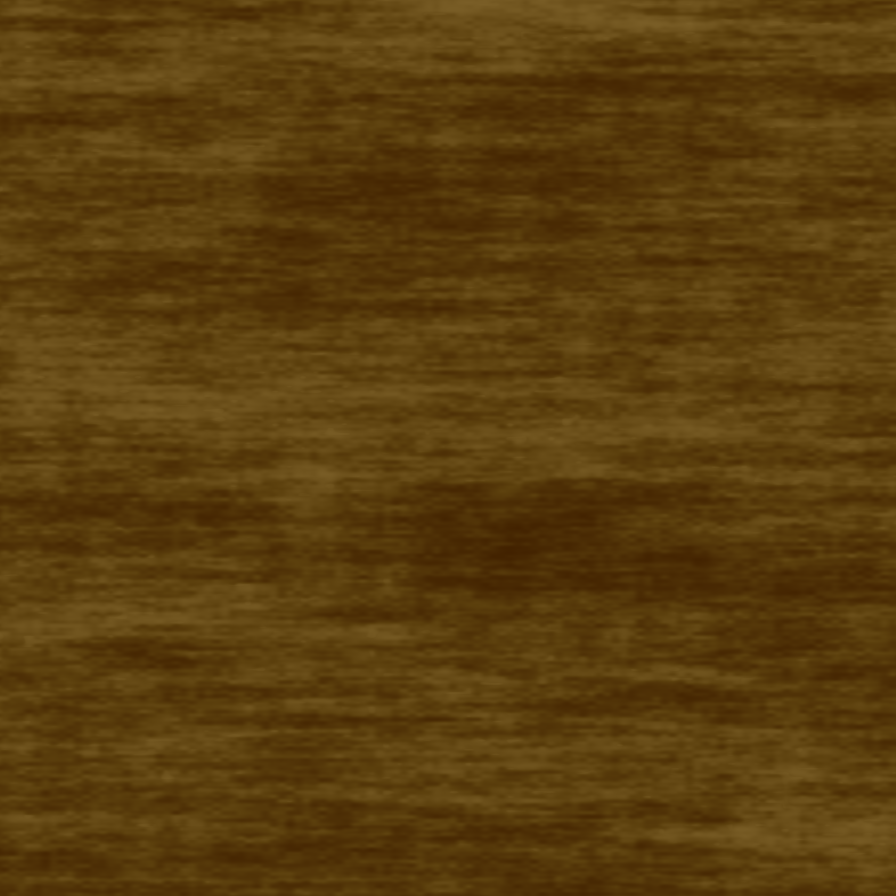
Write a WebGL 1 fragment shader that draws this texture.

```glsl
precision highp float;
uniform vec2 u_resolution;

float hash(vec2 p) {
  vec3 q = fract(p.xyx * vec3(0.1031, 0.1030, 0.0973));
  q += dot(q, q.yzx + 33.33);
  return fract((q.x + q.y) * q.z);
}

float noise(vec2 p) {
  vec2 cell = floor(p), f = fract(p);
  f = f * f * (3.0 - 2.0 * f);
  float low = mix(hash(cell), hash(cell + vec2(1.0, 0.0)), f.x);
  float high = mix(hash(cell + vec2(0.0, 1.0)), hash(cell + vec2(1.0, 1.0)), f.x);
  return mix(low, high, f.y);
}

// Noise centred on zero, with its own offset per layer
float layer(vec2 p, vec2 frequency, float seed) {
  return noise(p * frequency + seed * vec2(17.3, 41.7)) - 0.5;
}

// Soft dark spots, wider than tall, with ragged edges
float knots(vec2 p) {
  float shade = 0.0;
  for (int i = 0; i < 6; i++) {
    float id = float(i);
    vec2 center = vec2(hash(vec2(id, 3.0)), hash(vec2(id, 8.0)));
    vec2 d = (p - center) / vec2(0.025, 0.018);
    float ragged = 1.0 + 1.2 * layer(p, vec2(60.0, 90.0), 9.0);
    shade += exp(-dot(d, d) * ragged) * mix(0.12, 0.35, hash(vec2(id, 5.0)));
  }
  return shade;
}

float woodTone(vec2 p) {
  vec2 grain = p + vec2(0.0, 0.004 * layer(p, vec2(9.0, 11.0), 1.0));

  // Broad bands, then ever finer streaks along the grain
  float tone = 0.38 * layer(grain, vec2(1.3, 8.0), 2.0);
  tone += 0.48 * layer(grain, vec2(1.8, 23.0), 3.0);
  tone += 0.56 * layer(grain, vec2(5.0, 62.0), 4.0);
  tone += 0.52 * layer(p, vec2(13.0, 135.0), 5.0);
  tone += 0.34 * layer(p, vec2(24.0, 240.0), 11.0);

  // Cloudy blotches, cross smudges and fine speckle
  tone += 0.36 * layer(p, vec2(6.0, 13.0), 6.0);
  tone += 0.26 * layer(p, vec2(36.0, 14.0), 7.0);
  tone += 0.30 * layer(p, vec2(45.0, 110.0), 12.0);
  tone += 0.40 * layer(p, vec2(110.0, 220.0), 8.0);

  // Sparse pale flecks, gathered in the lighter streaks
  float fleck = smoothstep(0.30, 0.46, layer(p, vec2(65.0, 190.0), 10.0));
  tone += 0.20 * fleck * smoothstep(-0.1, 0.3, tone);

  return 1.15 * tone - knots(p);
}

void main() {
  vec2 p = gl_FragCoord.xy / u_resolution;

  // Gentle limit keeps detail alive in the darkest and palest parts
  float deviation = woodTone(p) + 0.02;
  float tone = 0.5 + deviation / sqrt(1.0 + 0.8 * deviation * deviation);

  vec3 darkBrown = vec3(0.30, 0.18, 0.02);
  vec3 olive = vec3(0.36, 0.25, 0.05);
  vec3 paleOlive = vec3(0.43, 0.32, 0.11);
  vec3 color = tone < 0.5
    ? mix(darkBrown, olive, tone * 2.0)
    : mix(olive, paleOlive, tone * 2.0 - 1.0);
  gl_FragColor = vec4(color, 1.0);
}
```
